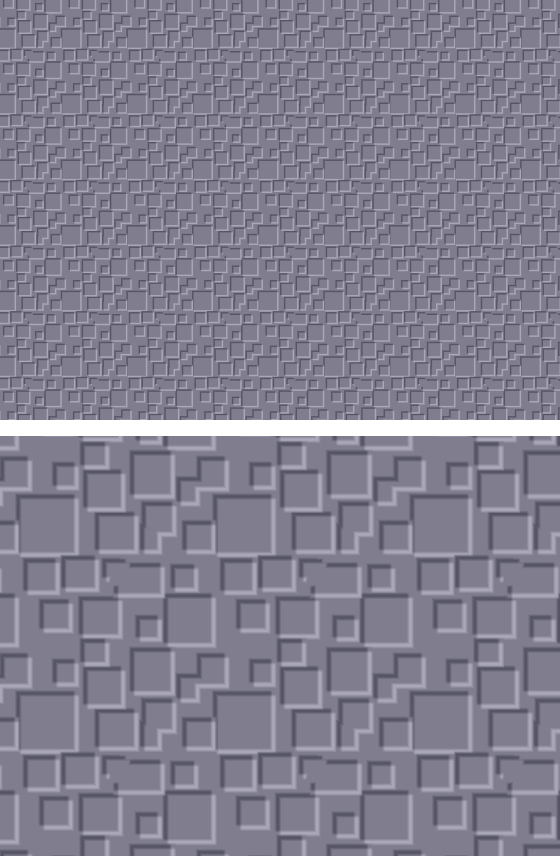
Top: the whole. Bottom: its middle third, enlarged.
Write a WebGL 1 fragment shader that draws this pattern.

```glsl
precision highp float;
// Grey-violet wall of sunken square panels, repeated on a square lattice.
// Each panel is a wrapped box or a stepped union of two boxes; comparing its
// coverage at two diagonal offsets gives the dark and light bevel lines.

uniform vec2 u_resolution;

const float REPEATS_DOWN = 6.4;            // motifs per canvas height
const float MOTIF = 135.0;                 // motif side in layout units
const vec2 PHASE = vec2(21.0, -18.0);      // layout position of the top left corner
const float BEVEL = 3.0;                   // bevel line width in layout units
const float SOFTNESS = 2.0;                // smallest edge blur in layout units
const vec3 STONE = vec3(0.50, 0.49, 0.56);
const vec3 LIT = vec3(0.665, 0.655, 0.725);
const vec3 SHADED = vec3(0.335, 0.335, 0.395);

// Box coverage on the repeating lattice; box = left, top, width, height.
float boxCoverage(vec2 p, vec4 box, float blur) {
  vec2 q = p - box.xy - 0.5 * box.zw;
  q -= MOTIF * floor(q / MOTIF + 0.5);
  vec2 d = abs(q) - 0.5 * box.zw;
  return clamp(0.5 - max(d.x, d.y) / blur, 0.0, 1.0);
}

float unionCoverage(vec2 p, vec4 a, vec4 b, float blur) {
  return max(boxCoverage(p, a, blur), boxCoverage(p, b, blur));
}

// Lay a stepped panel over the relief: -1 is shaded, +1 is lit.
void step2(inout float relief, vec2 p, vec4 a, vec4 b, float blur) {
  float inside = unionCoverage(p, a, b, blur);
  float upLeft = unionCoverage(p - BEVEL, a, b, blur);
  float downRight = unionCoverage(p + BEVEL, a, b, blur);
  relief = mix(relief, upLeft - downRight, inside);
}

void panel(inout float relief, vec2 p, vec4 box, float blur) {
  step2(relief, p, box, box, blur);
}

float motifRelief(vec2 p, float blur) {
  float r = 0.0;
  // Large panels
  panel(r, p, vec4(112.0, 108.0, 36.0, 37.0), blur);
  panel(r, p, vec4(11.0, 40.0, 43.0, 43.0), blur);
  panel(r, p, vec4(89.0, 10.0, 31.0, 33.0), blur);
  panel(r, p, vec4(65.0, 52.0, 30.0, 29.0), blur);
  panel(r, p, vec4(57.0, 23.0, 29.0, 29.0), blur);
  panel(r, p, vec4(54.0, 110.0, 30.0, 29.0), blur);
  // Medium panels
  panel(r, p, vec4(42.0, 82.0, 26.0, 25.0), blur);
  panel(r, p, vec4(16.0, 84.0, 25.0, 25.0), blur);
  panel(r, p, vec4(27.0, 112.0, 23.0, 23.0), blur);
  panel(r, p, vec4(125.0, 58.0, 23.0, 23.0), blur);
  // Small panels
  panel(r, p, vec4(36.0, 18.0, 18.0, 19.0), blur);
  panel(r, p, vec4(55.0, 4.0, 20.0, 19.0), blur);
  panel(r, p, vec4(117.0, 88.0, 19.0, 19.0), blur);
  panel(r, p, vec4(93.0, 123.0, 18.0, 18.0), blur);
  // Stepped panels
  step2(r, p, vec4(135.0, 14.0, 22.0, 24.0), vec4(121.0, 28.0, 16.0, 20.0), blur);
  step2(r, p, vec4(97.0, 45.0, 24.0, 24.0), vec4(96.0, 60.0, 15.0, 21.0), blur);
  step2(r, p, vec4(78.0, 87.0, 35.0, 24.0), vec4(70.0, 84.0, 16.0, 16.0), blur);
  return r;
}

void main() {
  float unitsPerPixel = MOTIF * REPEATS_DOWN / u_resolution.y;
  vec2 fromTopLeft = vec2(gl_FragCoord.x, u_resolution.y - gl_FragCoord.y);
  vec2 p = fromTopLeft * unitsPerPixel + PHASE;

  float relief = motifRelief(p, max(SOFTNESS, unitsPerPixel));
  vec3 color = mix(STONE, LIT, max(relief, 0.0));
  color = mix(color, SHADED, max(-relief, 0.0));
  gl_FragColor = vec4(color, 1.0);
}
```
